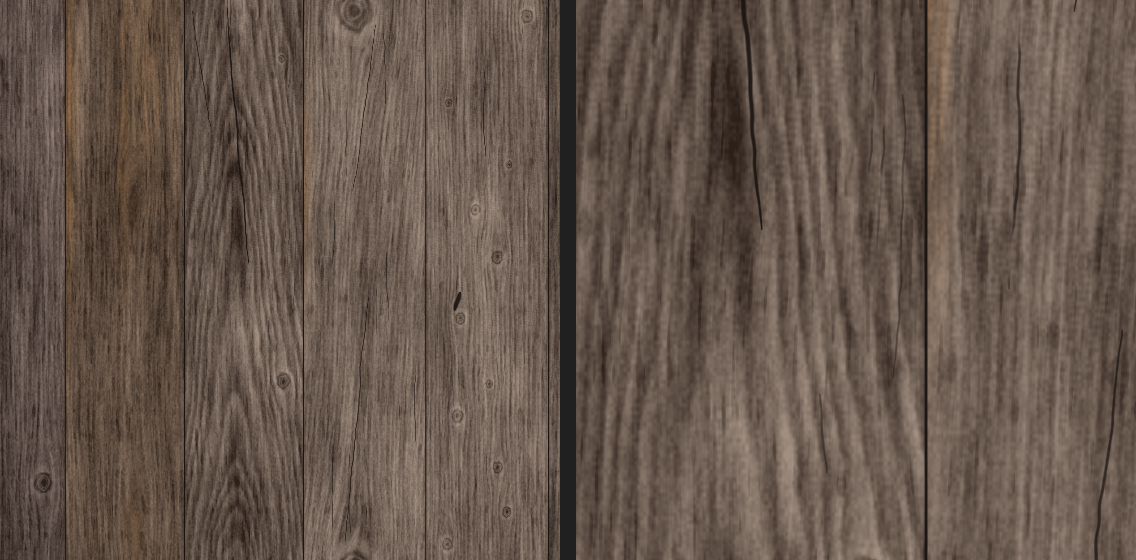
Left, the full canvas; right, a detail of the centre.
Give the GLSL for this texture, as a three.js fragment shader.

```glsl
// Weathered brown-grey vertical planks with grain, knots, cracks and rusty stains.
varying vec2 vUv;

const vec3 DARK_WOOD = vec3(0.24, 0.19, 0.16);
const vec3 PALE_WOOD = vec3(0.58, 0.51, 0.46);
const vec3 RUST = vec3(0.48, 0.34, 0.21);
const vec3 CRACK_COLOR = vec3(0.10, 0.075, 0.065);
const vec4 SEAMS = vec4(0.1165, 0.3294, 0.5417, 0.7604);
const float LAST_SEAM = 0.9792;
const float PLANK_WIDTH = 0.2157;

float hash(vec2 p) {
  return fract(sin(dot(p, vec2(127.1, 311.7))) * 43758.5);
}

float noise(vec2 p) {
  vec2 i = floor(p), f = fract(p);
  f = f * f * (3.0 - 2.0 * f);
  return mix(mix(hash(i), hash(i + vec2(1.0, 0.0)), f.x),
             mix(hash(i + vec2(0.0, 1.0)), hash(i + 1.0), f.x), f.y);
}

float fbm(vec2 p) {
  float sum = 0.0, amp = 0.533;
  for (int i = 0; i < 4; i++) {
    sum += amp * noise(p);
    p = p * 2.03 + 7.3;
    amp *= 0.5;
  }
  return sum;
}

float blob(vec2 p, vec2 center, vec2 size) {
  vec2 q = (p - center) / size;
  return exp(-dot(q, q));
}

// Growth rings: slow rise to pale wood, then a quick fall to a dark line.
float rings(float u, float freq, float seed) {
  float f = fract(u * freq + 1.6 * noise(vec2(u * 28.0, seed)));
  return smoothstep(0.0, 0.7, f) - smoothstep(0.7, 1.0, f) - 0.5;
}

// Tapered split running from a to b.
float crack(vec2 p, vec2 a, vec2 b, float width) {
  vec2 d = b - a;
  p.x += 0.006 * (noise(vec2(p.y * 14.0, a.x * 90.0)) - 0.5);
  p.x += 0.0015 * (noise(vec2(p.y * 90.0, a.x * 70.0)) - 0.5);
  float s = clamp(dot(p - a, d) / dot(d, d), 0.0, 1.0);
  float w = width * sqrt(4.0 * s * (1.0 - s));
  return 1.0 - smoothstep(w * 0.4, w + 0.0007, length(p - a - d * s));
}

// Spreads the grain around a knot and shades its rim, rings and core.
void knot(vec2 p, vec2 c, float r, inout float grain, inout float tone) {
  vec2 d = p - c;
  grain -= 0.8 * d.x * blob(p, c, r * vec2(2.2, 5.0));
  float l = length(d / vec2(r, r * 1.2)) + 0.3 * (noise(d / r * 2.0 + c * 50.0) - 0.5);
  float inside = 1.0 - smoothstep(0.9, 1.15, l);
  tone += 0.2 * exp(-pow(l - 1.4, 2.0) * 5.0);
  tone -= 0.4 * exp(-pow(l - 1.0, 2.0) * 50.0);
  tone += inside * (0.12 * sin(l * 20.0) - 0.05) - 0.6 * exp(-l * l * 11.0);
}

void main() {
  vec2 p = vUv;
  float id = dot(step(SEAMS, vec4(p.x)), vec4(1.0)) + step(LAST_SEAM, p.x);
  vec4 gaps = abs(SEAMS - p.x);
  float seam = min(min(min(gaps.x, gaps.y), min(gaps.z, gaps.w)), abs(p.x - LAST_SEAM));

  float grain = p.x + 0.016 * (fbm(vec2(p.x * 7.0 + id * 9.0, p.y * 3.0)) - 0.5);
  float arch = 0.0, tone = 0.37, freq = 110.0, ringDepth = 0.2, streakDepth = 0.55;
  float checks = 0.7, split = 0.0, rust = 0.0;
  vec3 tint = vec3(1.0);

  // Character of each plank
  if (id < 0.5) {
    tint = vec3(0.98, 0.98, 1.02);
    knot(p, vec2(0.078, 0.138), 0.014, grain, tone);
  } else if (id < 1.5) {
    tint = vec3(1.02, 0.99, 0.94);
    tone = 0.33 - 0.25 * blob(p, vec2(0.238, 0.668), vec2(0.014, 0.06));
    ringDepth = 0.12;
    checks = 0.3;
    grain -= 0.8 * (p.x - 0.24) * (blob(p, vec2(0.238, 0.668), vec2(0.03, 0.1))
                                 + blob(p, vec2(0.245, 0.08), vec2(0.035, 0.12)));
    rust = blob(p, vec2(0.122, 0.75), vec2(0.013, 0.38))
         + blob(p, vec2(0.215, 0.78), vec2(0.018, 0.28))
         + 0.6 * blob(p, vec2(0.27, 0.85), vec2(0.04, 0.3))
         + 0.6 * blob(p, vec2(0.24, 0.06), vec2(0.02, 0.07));
  } else if (id < 2.5) {
    float dx = p.x - 0.42;
    arch = sqrt(dx * dx + 0.0005) + 0.12 * p.y + 0.02 * fbm(p * vec2(14.0, 7.0)) - p.x;
    tone = 0.42 - 0.3 * blob(p, vec2(0.425, 0.62), vec2(0.035, 0.2))
                - 0.22 * blob(p, vec2(0.43, 0.06), vec2(0.05, 0.12));
    freq = 72.0;
    ringDepth = 0.36;
    streakDepth = 0.3;
    knot(p, vec2(0.5065, 0.32), 0.011, grain, tone);
    knot(p, vec2(0.503, 0.895), 0.005, grain, tone);
    split = max(crack(p, vec2(0.404, 0.99), vec2(0.444, 0.53), 0.0016),
                0.8 * crack(p, vec2(0.342, 0.98), vec2(0.378, 0.77), 0.0007));
  } else if (id < 3.5) {
    tone = 0.59;
    ringDepth = 0.14;
    checks = 1.2;
    grain -= 0.06 * p.y;
    knot(p, vec2(0.634, p.y > 0.5 ? 0.98 : -0.02), 0.028, grain, tone);
    split = 0.8 * max(crack(p, vec2(0.672, 0.96), vec2(0.63, 0.66), 0.0007),
                      crack(p, vec2(0.657, 0.47), vec2(0.615, 0.03), 0.0009));
    rust = 0.8 * blob(p, vec2(0.546, 0.72), vec2(0.01, 0.2));
  } else if (id < 4.5) {
    tone = 0.52;
    freq = 125.0;
    checks = 0.5;
    for (int i = 0; i < 11; i++) {
      float k = float(i);
      vec2 jitter = vec2(hash(vec2(k, 3.0)), hash(vec2(k, 8.0)));
      vec2 c = vec2(0.785 + 0.16 * jitter.x, pow((k + 0.3 + 0.5 * jitter.y) / 11.0, 1.25));
      knot(p, c, 0.005 + 0.005 * jitter.y, grain, tone);
    }
    split = max(crack(p, vec2(0.813, 0.445), vec2(0.822, 0.479), 0.0055),
                0.8 * crack(p, vec2(0.866, 0.88), vec2(0.865, 0.72), 0.0008));
  }

  // Short, broken drying checks scattered over the plank
  float left = SEAMS.x + PLANK_WIDTH * (id - 1.0);
  float broken = smoothstep(0.2, 0.5, noise(p * vec2(60.0, 45.0)));
  for (int i = 0; i < 10; i++) {
    vec2 key = vec2(float(i), id * 5.0 + 2.0);
    vec2 top = vec2(left + PLANK_WIDTH * (0.08 + 0.84 * hash(key)), 1.1 * hash(key + 31.0));
    vec2 drop = vec2(0.012 * (hash(key + 57.0) - 0.6), -0.04 - 0.14 * hash(key + 73.0));
    split = max(split, 0.7 * broken * min(checks, 1.0) * crack(p, top, top + drop, 0.0006 * checks));
  }

  // Grain layers, from broad weathering to fine fibres and grit
  float fibre = fbm(vec2(grain * 240.0, p.y * 16.0) + id * 17.0);
  float streak = fbm(vec2(grain * 48.0, p.y * 2.2) + id * 5.0);
  float patches = fbm(p * vec2(9.0, 5.0) + id * 11.0);
  float pores = smoothstep(0.72, 0.88, noise(vec2(grain * 330.0, p.y * 45.0)));
  float grit = noise(p * vec2(430.0, 210.0)) + noise(p * vec2(510.0, 430.0)) - 1.0;
  tone += ringDepth * rings(grain + arch, freq, id) * (0.5 + patches);
  tone += 0.75 * (fibre - 0.5) + streakDepth * (streak - 0.5) + 0.6 * (patches - 0.5);
  tone += 0.2 * grit - 0.22 * pores + 0.05;

  vec3 color = tint * mix(DARK_WOOD, PALE_WOOD, clamp(tone, -0.2, 1.15));
  float stain = clamp(rust * smoothstep(0.3, 0.65, fibre * 0.5 + streak * 0.5), 0.0, 1.0);
  color = mix(color, RUST * (0.6 + 0.7 * clamp(tone, 0.0, 1.0)), 0.7 * stain);
  color = mix(color, CRACK_COLOR, 0.9 * split);

  // Seams between planks
  color *= mix(0.88, 1.0, smoothstep(0.0, 0.006, seam));
  color = mix(CRACK_COLOR, color, smoothstep(0.0001, 0.0015, seam));
  gl_FragColor = vec4(color, 1.0);
}
```
